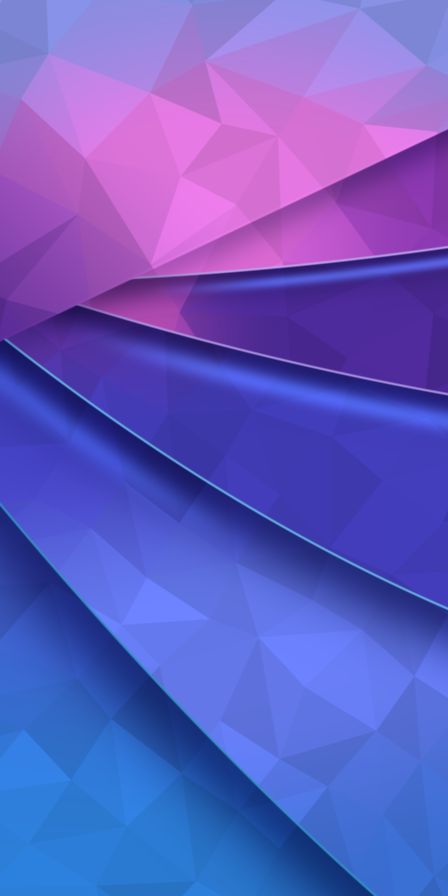
Reproduce this background procedurally as a Shadertoy shader.

```glsl
// Overlapping faceted sheets fanning out from the left, pink above and blue below.
// Each sheet is bounded by a parabola and painted from the bottom one upward, with
// a soft shadow, a reflected streak and a bright rim; facets are a jittered mesh.

#define UPPER_CELL 0.175
#define LOWER_CELL 0.155
#define UPPER_JITTER 0.62
#define LOWER_JITTER 0.40
#define UPPER_CONTRAST 0.20
#define LOWER_CONTRAST 0.17
#define RIM_WIDTH 0.0028
#define SHADOW_TINT vec3(0.38, 0.38, 0.56)
#define STREAK_COLOR vec3(0.14, 0.27, 0.42)

float hash(vec2 c) {
    return fract(sin(dot(c, vec2(127.1, 311.7))) * 43758.55);
}

vec2 meshVertex(vec2 c, float jitter) {
    return c + jitter * (vec2(hash(c), hash(c + 37.3)) - 0.5);
}

// Signed distance to an edge, positive on its left
float edgeDistance(vec2 p, vec2 a, vec2 b) {
    vec2 e = b - a, v = p - a;
    return (e.x * v.y - e.y * v.x) / length(e);
}

// Adds (centroid, tone, 1) weighted by the smooth coverage of one triangle
void addTriangle(inout vec4 total, vec2 p, vec2 a, vec2 b, vec2 c, float tone, float blur) {
    float inside = min(edgeDistance(p, a, b), min(edgeDistance(p, b, c), edgeDistance(p, c, a)));
    float cover = clamp(0.5 + inside / blur, 0.0, 1.0);
    total += cover * vec4((a + b + c) / 3.0, tone, 1.0);
}

// Returns the facet centre in canvas units and its tone in -0.5 .. 0.5
vec3 facet(vec2 p, float size, float angle, float jitter, float pixel) {
    mat2 turn = mat2(cos(angle), sin(angle), -sin(angle), cos(angle));
    vec2 g = turn * p / size, base = floor(g);
    float blur = 1.5 * pixel / size;
    vec4 total = vec4(g, 0.0, 1.0) * 0.0001;
    for (int j = -1; j <= 1; j++)
    for (int i = -1; i <= 1; i++) {
        vec2 cell = base + vec2(i, j);
        vec2 a = meshVertex(cell, jitter);
        vec2 b = meshVertex(cell + vec2(1, 0), jitter);
        vec2 c = meshVertex(cell + vec2(1, 1), jitter);
        vec2 d = meshVertex(cell + vec2(0, 1), jitter);
        float quadTone = hash(cell + 11.7) - 0.5;
        float split = 0.5 * (hash(cell + 71.9) - 0.5);
        float first = 0.7 * quadTone + split, second = 0.7 * quadTone - split;
        if (hash(cell + 5.1) > 0.5) {
            addTriangle(total, g, a, b, c, first, blur);
            addTriangle(total, g, a, c, d, second, blur);
        } else {
            addTriangle(total, g, a, b, d, first, blur);
            addTriangle(total, g, b, c, d, second, blur);
        }
    }
    total /= total.w;
    return vec3(transpose(turn) * (total.xy * size), total.z);
}

// Lays a sheet above y = k.x + k.y x + k.z x^2
// shade: shadow width, shadow strength, streak offset, streak strength
void layer(inout vec3 color, vec2 p, vec3 k, vec3 fill, vec3 rim, vec4 shade, float pixel) {
    float slope = k.y + 2.0 * k.z * p.x;
    float d = (p.y - k.x - p.x * (k.y + k.z * p.x)) / sqrt(1.0 + slope * slope);
    float below = max(-d, 0.0);
    float shadow = shade.y * exp(-pow(below / shade.x, 2.0));
    color *= mix(vec3(1.0), SHADOW_TINT, shadow);
    color += STREAK_COLOR * shade.w * exp(-pow((below - shade.z) / (0.4 * shade.z), 2.0));
    color = mix(color, fill, smoothstep(-pixel, pixel, d));
    color = mix(color, rim, 0.85 * (1.0 - smoothstep(0.0, RIM_WIDTH + pixel, abs(d))));
}

void mainImage(out vec4 fragColor, in vec2 fragCoord) {
    vec2 p = fragCoord / iResolution.xy * vec2(1.0, 2.0);
    float pixel = 1.0 / iResolution.x;

    vec3 upper = facet(p, UPPER_CELL, 0.45, UPPER_JITTER, pixel);
    vec3 lower = facet(p, LOWER_CELL, 0.62, LOWER_JITTER, pixel);
    vec2 u = mix(p, upper.xy, 0.55), l = mix(p, lower.xy, 0.4);
    float upperTone = 1.0 + UPPER_CONTRAST * upper.z;
    float lowerTone = 1.0 + LOWER_CONTRAST * lower.z;

    // Sheet colours, from the lowest to the topmost
    vec3 azure = mix(vec3(0.17, 0.49, 0.84), vec3(0.27, 0.36, 0.80), smoothstep(0.1, 0.8, l.y));
    vec3 sky = mix(vec3(0.22, 0.42, 0.80), vec3(0.39, 0.47, 0.92), smoothstep(0.05, 0.55, l.y + 0.25 * (1.0 - l.x)));
    sky = mix(sky, vec3(0.26, 0.25, 0.74), smoothstep(0.65, 1.05, l.y + 0.15 * (0.5 - l.x)));
    vec3 indigo = mix(vec3(0.25, 0.23, 0.70), vec3(0.37, 0.19, 0.62), smoothstep(0.95, 1.3, l.y - 0.25 * l.x));
    vec3 plum = mix(vec3(0.74, 0.31, 0.74), vec3(0.29, 0.16, 0.58), smoothstep(0.33, 0.58, u.x));
    vec3 orchid = mix(vec3(0.86, 0.41, 0.83), vec3(0.52, 0.21, 0.66), smoothstep(0.55, 0.95, u.x));
    vec3 pink = mix(vec3(0.33, 0.16, 0.55), vec3(0.88, 0.46, 0.87), smoothstep(0.0, 0.82, u.x + u.y - 1.2));
    pink = mix(pink, vec3(0.49, 0.53, 0.84), smoothstep(1.63, 1.98, u.y - 0.14 * sin(3.1 * u.x) + 0.07));

    // Sheets with their shadows, streaks and rims
    vec3 color = azure * lowerTone;
    layer(color, p, vec3(0.875, -1.2, 0.187), sky * lowerTone, vec3(0.20, 0.58, 0.78),
          vec4(0.115, 0.95, 0.1, 0.0), pixel);
    layer(color, p, vec3(1.252, -0.789, 0.178), indigo * lowerTone, vec3(0.42, 0.76, 0.93),
          vec4(0.095, 1.0, 0.075, 0.55 * (1.0 - smoothstep(0.2, 0.6, p.x))), pixel);
    layer(color, p, vec3(1.376, -0.333, 0.077), plum * upperTone, vec3(0.72, 0.62, 0.92),
          vec4(0.06, 0.85, 0.06, 0.75 * smoothstep(0.1, 0.5, p.x)), pixel);
    layer(color, p, vec3(1.369, 0.017, 0.0625), orchid * upperTone, vec3(0.76, 0.68, 0.95),
          vec4(0.055, 0.7, 0.032, 0.95 * smoothstep(0.3, 0.65, p.x)), pixel);
    vec3 topFill = pink * upperTone;
    layer(color, p, vec3(1.24, 0.474, 0.0), topFill, topFill * 1.06,
          vec4(0.05, 0.25 + 0.35 * p.x, 0.05, 0.0), pixel);

    fragColor = vec4(clamp(color, 0.0, 1.0), 1.0);
}
```
